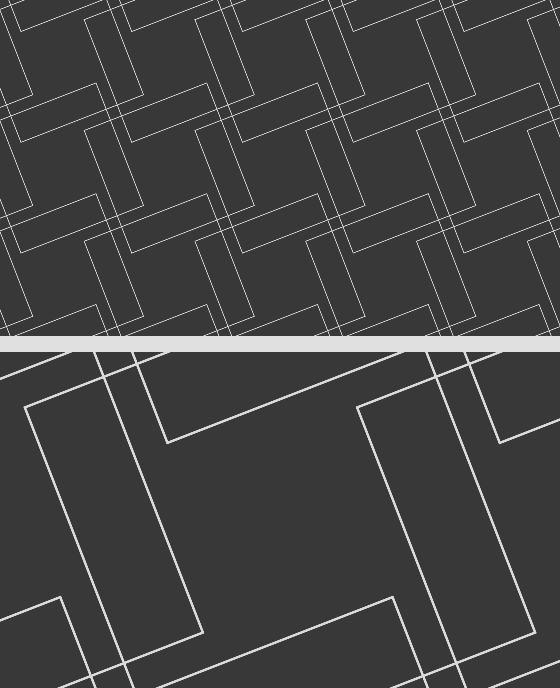
Top, the full canvas; bottom, a detail of the centre.
Write a Shadertoy shader that draws this pattern.

```glsl
// Thin light outlines of tilted, overlapping squares on a dark grey ground.

#define REPEATS_DOWN 3.0335           // square cells along the canvas height
#define TILT 0.370                    // rotation of each square, radians
#define HALF_SIDE 0.5935              // half the side of a square, in cells
#define HALF_LINE 0.0037              // half the line width, in cells
#define EDGE_SOFTNESS 0.37            // edge blur, in pixels
#define GROUND_COLOR vec3(0.22)
#define LINE_COLOR vec3(0.86)

mat2 rotation(float angle) {
    float c = cos(angle), s = sin(angle);
    return mat2(c, -s, s, c);
}

// Distance to a square outline with sharp corners
float squareOutline(vec2 p, float halfSide) {
    vec2 a = abs(p);
    return abs(max(a.x, a.y) - halfSide);
}

// Nearest outline among the squares that reach into this cell
float latticeDistance(vec2 p) {
    mat2 tilt = rotation(TILT);
    vec2 local = p - floor(p + 0.5);
    float nearest = 1.0;
    for (int y = -1; y <= 1; y++) {
        for (int x = -1; x <= 1; x++) {
            vec2 center = vec2(float(x), float(y));
            nearest = min(nearest, squareOutline(tilt * (local - center), HALF_SIDE));
        }
    }
    return nearest;
}

void mainImage(out vec4 fragColor, in vec2 fragCoord) {
    // Cell units, with one square centred on the canvas
    float cellsPerPixel = REPEATS_DOWN / iResolution.y;
    vec2 p = (fragCoord - 0.5 * iResolution.xy) * cellsPerPixel;

    float blur = EDGE_SOFTNESS * cellsPerPixel;
    float line = 1.0 - smoothstep(HALF_LINE - blur, HALF_LINE + blur, latticeDistance(p));

    fragColor = vec4(mix(GROUND_COLOR, LINE_COLOR, line), 1.0);
}
```
